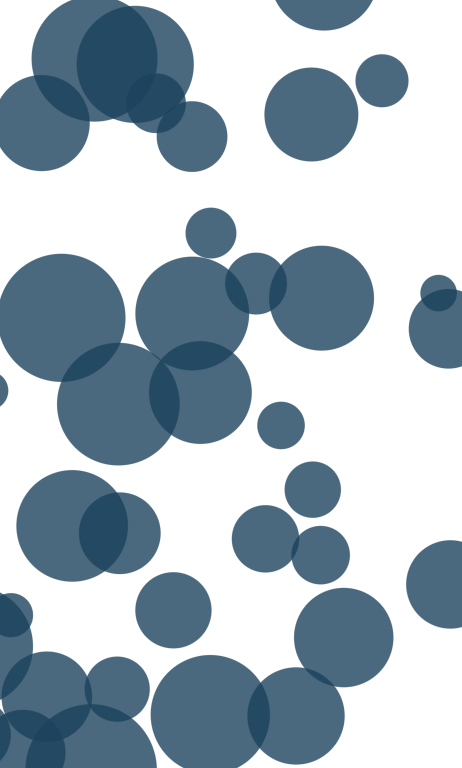
This pattern is drawn by a Shadertoy shader. Its source:

```glsl
// Translucent slate-blue discs of mixed size scattered over white paper.
// Centres follow a jittered low-discrepancy sequence; each disc is blended
// over the previous ones, so overlaps grow darker.

const vec3  PAPER = vec3(1.0);
const vec3  INK = vec3(0.105, 0.258, 0.362);
const float OPACITY = 0.795;
const int   DISC_COUNT = 37;
const float RADIUS_MIN = 0.023;   // in canvas heights
const float RADIUS_MAX = 0.087;
const float MARGIN = 0.05;        // how far centres may lie off the canvas
const float JITTER = 0.4;         // share of the field
const vec2  SPREAD_STEP = vec2(0.7549, 0.5698);
const float GOLDEN_STEP = 0.618;
const float SEED = 3.7;

vec2 hash2(float n) {
    return fract(sin(vec2(n * 127.1, n * 311.7) + SEED) * 43758.5453);
}

// Even spread plus random offset, wrapped into the field around the canvas
vec2 discCentre(float id, vec2 canvas) {
    vec2 place = fract(id * SPREAD_STEP + JITTER * hash2(id));
    return mix(vec2(-MARGIN), canvas + MARGIN, place);
}

// Golden-ratio steps cover the whole range of sizes evenly
float discRadius(float id) {
    return mix(RADIUS_MIN, RADIUS_MAX, fract(id * GOLDEN_STEP));
}

void mainImage(out vec4 fragColor, in vec2 fragCoord) {
    vec2 canvas = vec2(iResolution.x / iResolution.y, 1.0);
    vec2 p = fragCoord / iResolution.y;
    float edge = 0.75 / iResolution.y;

    vec3 colour = PAPER;
    for (int i = 1; i <= DISC_COUNT; i++) {
        float id = float(i);
        float dist = length(p - discCentre(id, canvas)) - discRadius(id);
        float coverage = 1.0 - smoothstep(-edge, edge, dist);
        colour = mix(colour, INK, OPACITY * coverage);
    }
    fragColor = vec4(colour, 1.0);
}
```
